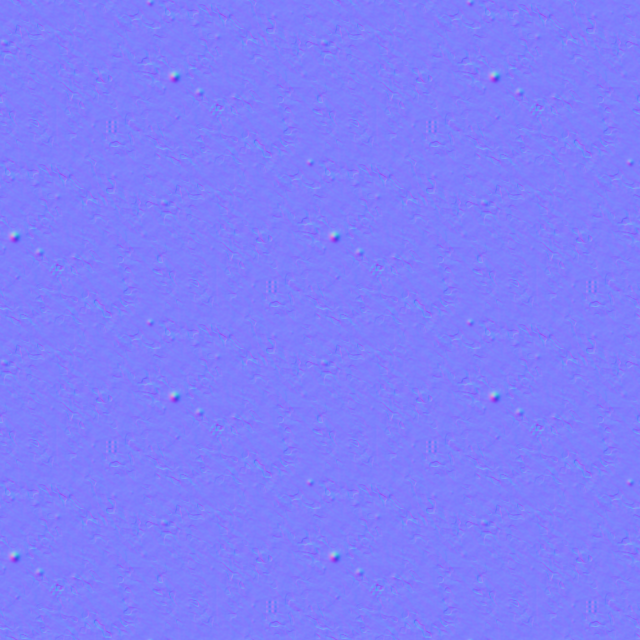
Write a three.js fragment shader that draws this texture map.

```glsl
// Tangent-space normal map of rough plaster: diagonal grain, chips, pits and faint scratches.
#define RELIEF 0.00052      // height to colour slope
#define SAMPLE_STEP 0.0009  // finite difference distance
#define CHIP_HEIGHT 0.5
#define PIT_COUNT 26
#define PIT_RADIUS 0.0032
#define STREAK_COUNT 22
#define STREAK_WIDTH 0.0014
#define STREAK_LENGTH 0.024
#define STREAK_TINT 0.045
#define FLAT_TILT vec2(0.500, 0.497)

varying vec2 vUv;

vec2 hash2(vec2 p) {
  vec3 q = fract(vec3(p.xyx) * vec3(0.1031, 0.1030, 0.0973));
  q += dot(q, q.yzx + 33.33);
  return fract((q.xx + q.yz) * q.zy);
}

// Diagonal coordinates: one unit is one repeat, so repeats sit at
// 0.5 across with every second row (0.25 up) shifted by half.
vec2 toLattice(vec2 p) { return 2.0 * vec2(p.x + p.y, p.x - p.y); }

// Offset from the nearest repeat of a centre
vec2 offsetFrom(vec2 p, vec2 centre) {
  vec2 q = toLattice(p - centre);
  q -= floor(q + 0.5);
  return vec2(q.x + q.y, q.x - q.y) * 0.25;
}

float cornerValue(vec2 cell, vec2 corner, vec2 f, vec2 period) {
  vec2 id = floor(mod(cell + corner + 0.5, period));
  float angle = 6.2832 * hash2(id + period * 1.7).x;
  return dot(vec2(cos(angle), sin(angle)), f - corner);
}

// Gradient noise that wraps after each lattice unit
float wrapNoise(vec2 q, vec2 period) {
  q *= period;
  vec2 cell = floor(q), f = q - cell;
  vec2 w = f * f * f * (f * (f * 6.0 - 15.0) + 10.0);
  vec2 e = vec2(1.0, 0.0);
  return mix(
    mix(cornerValue(cell, e.yy, f, period), cornerValue(cell, e.xy, f, period), w.x),
    mix(cornerValue(cell, e.yx, f, period), cornerValue(cell, e.xx, f, period), w.x), w.y);
}

// Plaster surface: stretched grain, stronger inside rough patches
float height(vec2 p) {
  vec2 q = toLattice(p);
  float rough = smoothstep(-0.3, 0.4, wrapNoise(q, vec2(10.0, 8.0)));
  float grain = 0.7 * wrapNoise(q, vec2(21.0, 13.0))
              + 0.45 * wrapNoise(q, vec2(43.0, 28.0))
              + 0.16 * wrapNoise(q, vec2(86.0, 61.0));
  float chips = smoothstep(0.08, 0.36, wrapNoise(q, vec2(35.0, 24.0)));
  return grain * (0.6 + 0.6 * rough) + CHIP_HEIGHT * rough * chips;
}

// Outward slope around a small hollow
vec2 pitSlope(vec2 d, float radius) {
  d /= radius;
  return d * exp(-dot(d, d));
}

// Patch of short parallel strokes
float strokes(vec2 d, float radius, float spacing) {
  float window = 1.0 - smoothstep(0.7, 1.1, length(d) / radius);
  return window * cos(6.2832 * d.x / spacing) * (0.6 + 0.4 * cos(d.y * 900.0));
}

void main() {
  vec2 p = vUv;
  vec2 e = vec2(SAMPLE_STEP, 0.0);

  // Surface slope
  float h = height(p);
  vec2 slope = vec2(height(p + e.xy) - h, height(p + e.yx) - h) / SAMPLE_STEP;
  slope *= RELIEF * vec2(0.85, 1.0);

  // Scattered small pits
  for (int i = 0; i < PIT_COUNT; i++) {
    vec2 seed = vec2(float(i), 7.0);
    vec2 shape = hash2(seed + 40.0);
    vec2 d = offsetFrom(p, 0.5 * hash2(seed));
    slope += (0.08 + 0.14 * shape.x) * pitSlope(d, PIT_RADIUS * (0.8 + 0.6 * shape.y));
  }

  // Faint scratches, alternately upright and level
  for (int i = 0; i < STREAK_COUNT; i++) {
    vec2 seed = vec2(float(i), 91.0);
    vec2 shape = hash2(seed + 17.0);
    vec2 d = offsetFrom(p, 0.5 * hash2(seed));
    bool upright = mod(float(i), 2.0) < 0.5;
    d = (upright ? d : d.yx) / vec2(STREAK_WIDTH, STREAK_LENGTH * (0.5 + shape.x));
    float tint = STREAK_TINT * (shape.y - 0.3) * exp(-dot(d, d));
    slope -= upright ? vec2(tint, 0.0) : vec2(0.0, tint);
  }

  // Larger flaws: deep pit, two lesser pits and two stroke patches
  slope += 0.75 * pitSlope(offsetFrom(p, vec2(0.273, 0.880)), 0.0062);
  slope += 0.40 * pitSlope(offsetFrom(p, vec2(0.312, 0.856)), 0.0046);
  slope += 0.42 * pitSlope(offsetFrom(p, vec2(0.235, 0.996)), 0.0042);
  vec2 upright = offsetFrom(p, vec2(0.176, 0.802));
  slope.x -= 0.17 * strokes(upright + vec2(0.009, 0.0), 0.020, 0.009)
           * step(-0.012, upright.x) * smoothstep(0.013, 0.009, abs(upright.y));
  vec2 slanted = offsetFrom(p, vec2(0.338, 0.828));
  slanted = mat2(0.8, 0.6, -0.6, 0.8) * slanted;
  slope += vec2(0.08, 0.12) * strokes(slanted, 0.012, 0.008);

  // Encode as a normal
  vec2 tilt = clamp(slope * vec2(-1.0, 1.0), -0.42, 0.42);
  float facing = sqrt(max(0.0, 1.0 - 4.0 * dot(tilt, tilt)));
  gl_FragColor = vec4(FLAT_TILT + tilt, 0.5 + 0.49 * facing, 1.0);
}
```
